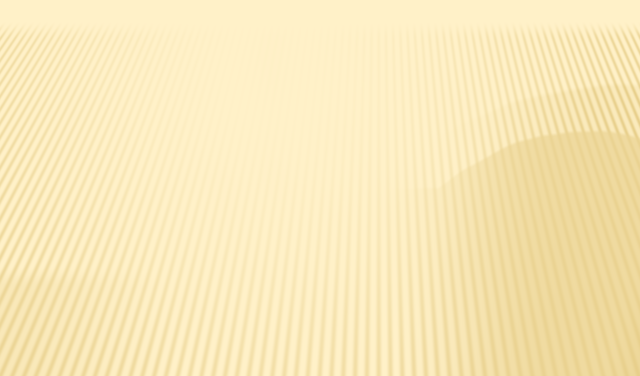
Reproduce this background procedurally as a Shadertoy shader.

```glsl
// Pale sand-coloured corrugated sheet: soft ridges fan out from a vanishing
// point above the canvas, fade towards a bright spot, and run beneath
// translucent, curved shadows at the right and lower left.

vec2 hashGradient(vec2 cell) {
    float angle = 6.2832 * fract(sin(dot(cell, vec2(127.1, 311.7))) * 4375.85);
    return vec2(cos(angle), sin(angle));
}

float gradientNoise(vec2 p) {
    vec2 i = floor(p), f = fract(p);
    vec2 u = f * f * f * (f * (f * 6.0 - 15.0) + 10.0);
    vec2 e = vec2(0.0, 1.0);
    float low = mix(dot(hashGradient(i), f),
                    dot(hashGradient(i + e.yx), f - e.yx), u.x);
    float high = mix(dot(hashGradient(i + e), f - e),
                     dot(hashGradient(i + 1.0), f - 1.0), u.x);
    return mix(low, high, u.y);
}

// Coverage of the area under a curve of the given height
float below(float y, float height, float softness) {
    return 1.0 - smoothstep(height - softness, height + softness, y);
}

// Soft dark grooves, 0 to 1, evenly spaced in perspective
float grooves(vec2 p) {
    float lane = (p.x - 1.01) / (2.333 - p.y) * 74.0;
    float wave = pow(0.5 + 0.5 * cos(6.2832 * lane), 1.8);
    return mix(wave, 0.39, smoothstep(0.35, 0.9, fwidth(lane)));
}

void mainImage(out vec4 fragColor, in vec2 fragCoord) {
    vec2 p = fragCoord / iResolution.y;
    p.x *= 1.7067 * iResolution.y / iResolution.x;

    // Groove strength: weak near the bright spot, gone in the top band
    float sheet = 1.0 - smoothstep(0.895, 0.945, p.y);
    float spot = length((p - vec2(0.74, 0.82)) * vec2(1.2, 1.0));
    float strength = sheet * (0.03 + 0.97 * smoothstep(0.1, 1.3, spot));
    float groove = grooves(p);

    // Curved shadows, faded along their left or right ends
    float wobble = 0.006 * gradientNoise(vec2(p.x * 14.0, 3.5));
    float nearHeight = max(0.5, 0.651 - 0.98 * pow(abs(p.x - 1.56), 2.0));
    float farHeight = 0.772 - 0.55 * pow(abs(p.x - 1.66), 2.0);
    float nearShadow = below(p.y, nearHeight + wobble, 0.006)
                     * smoothstep(1.02, 1.5, p.x);
    float farShadow = below(p.y, farHeight + wobble, 0.008)
                    * smoothstep(1.12, 1.6, p.x);
    float leftShadow = below(p.y, 0.265 + wobble, 0.03)
                     * (1.0 - smoothstep(0.0, 0.5, p.x));
    float corner = smoothstep(0.0, 0.12, p.x - 1.6 - 0.3 * p.y)
                 * below(p.y, 0.2, 0.12);

    // Combine the shadows, then press the grooves into what remains light
    float tone = 0.22 * farShadow + 0.28 * leftShadow + 0.12 * corner;
    tone = mix(tone, 0.8 + 0.12 * corner, 0.86 * nearShadow);
    tone += groove * strength * 0.9 * (1.0 - 0.7 * nearShadow)
          * (1.0 - 0.3 * leftShadow);
    tone += 0.02 * sheet * gradientNoise(p * vec2(9.0, 5.0));

    vec3 cream = vec3(1.0, 0.944, 0.785);
    vec3 sand = vec3(0.915, 0.822, 0.565);
    fragColor = vec4(mix(cream, sand, clamp(tone, 0.0, 1.15)), 1.0);
}
```
